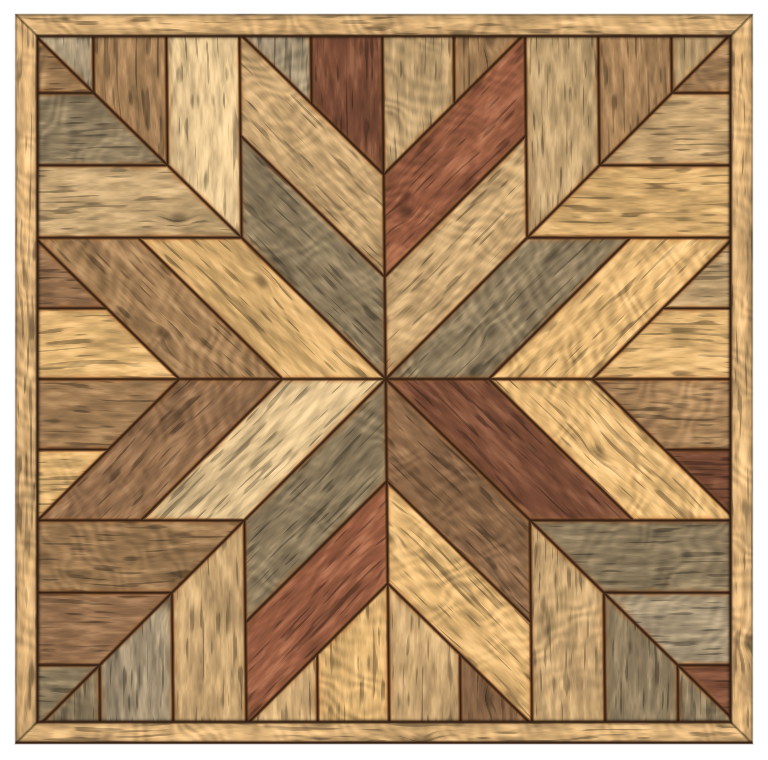
This pattern is drawn by a Shadertoy shader. Its source:

```glsl
const vec2 PANEL_CENTER = vec2(0.5, 0.5013);
const float PANEL_HALF = 0.4513;    // inner half size, share of the canvas
const float FRAME_OUTER = 1.064;    // in panel units from here on
const float STAR_SHIFT = 0.005;
const float STAR_SHEAR = 0.010;
const float ARM = 0.412;            // extent of a star arm along the axis
const float PLANK = 0.298;          // width of one star plank
const float CORNER_STRIP = 0.211;
const float GROOVE = 0.0022;
const float SOFT = 0.003;
const float BURN = 0.013;           // warm tint beside each groove
const float TAU = 6.2831853;
const vec3 PAPER = vec3(1.0);
const vec3 GROOVE_COLOR = vec3(0.20, 0.12, 0.07);
const vec3 BURN_COLOR = vec3(0.72, 0.46, 0.24);
const vec3 FIBRE_LIGHT = vec3(0.90, 0.79, 0.61);
const vec3 FRAME_COLOR = vec3(0.83, 0.67, 0.46);

// Wood tones: pale, honey, tan, brown, umber, red, grey, slate, khaki, maroon
const vec3 TONES[10] = vec3[10](
    vec3(0.86, 0.74, 0.55), vec3(0.86, 0.69, 0.45), vec3(0.78, 0.64, 0.45),
    vec3(0.62, 0.48, 0.33), vec3(0.55, 0.41, 0.29), vec3(0.57, 0.35, 0.25),
    vec3(0.63, 0.56, 0.45), vec3(0.54, 0.47, 0.36), vec3(0.72, 0.60, 0.43),
    vec3(0.46, 0.29, 0.21));

// Per octant, counterclockwise from the right: inner, outer, two fillers
const int STAR_TONES[32] = int[32](
    7, 1, 1, 8,  2, 5, 8, 3,  7, 2, 9, 6,  1, 3, 1, 4,
    0, 4, 3, 1,  7, 5, 1, 2,  4, 1, 2, 4,  9, 1, 3, 9);
const int CORNER_TONES[24] = int[24](
    1, 2, 3,  8, 3, 8,  0, 3, 6,  8, 7, 3,
    3, 4, 7,  2, 6, 7,  2, 7, 7,  7, 6, 9);

float hash(vec2 p) {
    vec3 h = fract(p.xyx * vec3(0.1031, 0.1030, 0.0973));
    h += dot(h, h.yzx + 33.33);
    return fract((h.x + h.y) * h.z);
}

float noise(vec2 p) {
    vec2 cell = floor(p), f = fract(p);
    f = f * f * (3.0 - 2.0 * f);
    return mix(mix(hash(cell), hash(cell + vec2(1, 0)), f.x),
               mix(hash(cell + vec2(0, 1)), hash(cell + vec2(1, 1)), f.x), f.y);
}

float fbm(vec2 p) {
    float sum = 0.0;
    for (float amp = 0.5; amp > 0.1; amp *= 0.5) {
        sum += amp * noise(p);
        p = p * 2.03 + 17.1;
    }
    return sum - 0.44;
}

// Weathered wood; grain.x runs along the fibres
vec3 wood(vec3 tone, vec2 grain, float seed) {
    vec2 g = grain + seed * vec2(7.3, 11.9) + 3.0;
    vec2 cell = floor(g / 0.24);
    vec2 knot = 0.35 + 0.3 * vec2(hash(cell + 4.0), hash(cell + 9.0));
    float r = length((fract(g / 0.24) - knot) * vec2(0.8, 1.3));
    float hasKnot = step(0.9, hash(cell + 21.0));
    g.y += hasKnot * 0.02 * exp(-r * r * 45.0) + 0.015 * noise(g * vec2(5.0, 7.0));

    float blotch = fbm(g * vec2(5.0, 11.0));
    float fibre = fbm(g * vec2(16.0, 75.0));
    float crack = smoothstep(0.68, 0.9, noise(g * vec2(13.0, 130.0) + 40.0));
    float saw = sin(g.x * 150.0 + g.y * 75.0 + 9.0 * noise(g * 17.0));
    float sawn = step(0.45, hash(vec2(seed * 91.0, 5.0))) * noise(g * 9.0 + 60.0);
    float light = 1.01 + 0.32 * blotch + 0.55 * fibre + 0.09 * saw * sawn;
    light *= (1.0 - 0.27 * crack) * (1.0 - hasKnot * 0.3 * smoothstep(0.13, 0.02, r));
    float sheen = 0.4 * smoothstep(0.0, 0.4, fibre + 0.5 * blotch);
    vec3 color = mix(tone * light, FIBRE_LIGHT, sheen * tone.r * tone.r);
    return color * (0.98 + 0.05 * seed);
}

// Eight mirrored wedges hold the star arms, fillers and corner strips
vec3 starBoard(vec2 p, float px) {
    int octant = min(int(fract(atan(p.y, p.x) / TAU) * 8.0), 7), tone;
    vec2 a = abs(p);
    float u = max(a.x, a.y), v = min(a.x, a.y), d = u - v, edge, part;
    vec2 grain = vec2(u, v);
    if (v > ARM) {
        float strip = min(floor((v - ARM) / CORNER_STRIP), 2.0);
        float t = v - ARM - strip * CORNER_STRIP;
        edge = min(min(t, CORNER_STRIP - t), d * 0.7071);
        tone = CORNER_TONES[octant * 3 + int(strip)];
        part = 4.0 + strip;
    } else {
        edge = min(v, ARM - v);
        if (d < 2.0 * PLANK) {
            part = floor(d / PLANK);
            float t = d - part * PLANK;
            edge = min(edge, min(t, PLANK - t) * 0.7071);
            grain = vec2(u + v, d) * 0.7071;
        } else {
            part = 2.0 + step(ARM * 0.5, v);
            edge = min(edge, min(abs(v - ARM * 0.5), (d - 2.0 * PLANK) * 0.7071));
        }
        tone = STAR_TONES[octant * 4 + int(part)];
    }
    float seed = hash(vec2(float(octant) * 3.0 + 1.0, part * 5.0 + 2.0));
    vec3 color = wood(TONES[tone], grain, seed);
    float worn = BURN * (0.5 + noise(p * 25.0)) + GROOVE;
    color = mix(BURN_COLOR * (0.5 + 0.6 * color.r), color, 0.4 + 0.6 * smoothstep(0.0, worn, edge));
    return mix(GROOVE_COLOR, color, smoothstep(GROOVE - SOFT, GROOVE + SOFT + px, edge));
}

vec3 frameWood(vec2 q, float rim, float px) {
    vec2 a = abs(q);
    bool upright = a.x > a.y;
    float seed = hash(upright ? vec2(sign(q.x) + 3.0, 8.0) : vec2(9.0, sign(q.y) + 3.0));
    float across = (rim - 1.0) / (FRAME_OUTER - 1.0);
    vec3 color = wood(FRAME_COLOR, upright ? q.yx : q, seed);
    color *= 0.84 + 0.8 * across * (1.0 - across);
    color *= mix(0.6, 1.0, smoothstep(0.0, 0.003 + px, abs(a.x - a.y) * 0.7071));
    color *= mix(0.7, 1.0, smoothstep(0.0, 0.008, FRAME_OUTER - rim));
    return mix(GROOVE_COLOR, color, smoothstep(0.003, 0.012, q.y + FRAME_OUTER));
}

void mainImage(out vec4 fragColor, in vec2 fragCoord) {
    vec2 q = (fragCoord / iResolution.xy - PANEL_CENTER) / PANEL_HALF;
    float px = 1.1 / (iResolution.y * PANEL_HALF), rim = max(abs(q.x), abs(q.y));
    vec3 color = starBoard(q + vec2(STAR_SHEAR * q.y - STAR_SHIFT, 0.0), px);
    color *= mix(0.7, 1.0, smoothstep(0.0, 0.015, 1.0 - rim));
    color = mix(color, frameWood(q, rim, px), smoothstep(-px, px, rim - 1.0));
    color = mix(GROOVE_COLOR, color, smoothstep(GROOVE - SOFT, GROOVE + SOFT + px, abs(rim - 1.0)));
    fragColor = vec4(clamp(mix(color, PAPER, smoothstep(-px, px, rim - FRAME_OUTER)), 0.0, 1.0), 1.0);
}
```
